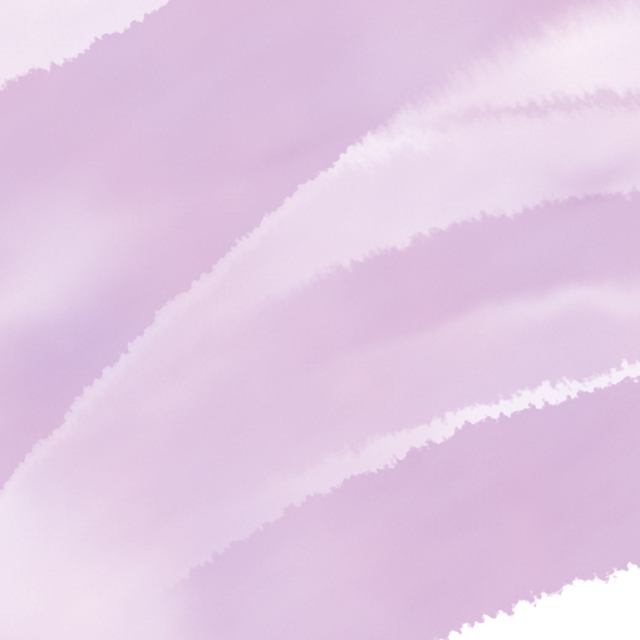
Reproduce this background procedurally as a Shadertoy shader.

```glsl
vec2 hashDir(vec2 cell) {
    float a = 6.2832 * fract(sin(dot(cell, vec2(127.1, 311.7))) * 43758.55);
    return vec2(cos(a), sin(a));
}

float gradNoise(vec2 p) {
    vec2 i = floor(p), f = p - i;
    vec2 u = f * f * f * (f * (f * 6.0 - 15.0) + 10.0);
    float a = dot(hashDir(i), f);
    float b = dot(hashDir(i + vec2(1, 0)), f - vec2(1, 0));
    float c = dot(hashDir(i + vec2(0, 1)), f - vec2(0, 1));
    float d = dot(hashDir(i + vec2(1, 1)), f - vec2(1, 1));
    return mix(mix(a, b, u.x), mix(c, d, u.x), u.y);
}

float fbm(vec2 p) {
    float sum = 0.0, amp = 0.6;
    for (int i = 0; i < 5; i++) {
        sum += amp * gradNoise(p);
        p = mat2(1.6, 1.2, -1.2, 1.6) * p + 7.3;
        amp *= 0.5;
    }
    return sum;
}

// Soft elliptical stain, tilted along the brush direction
float stain(vec2 p, vec2 center, vec2 size, float tilt) {
    vec2 d = p - center;
    d = vec2(cos(tilt) * d.x + sin(tilt) * d.y, cos(tilt) * d.y - sin(tilt) * d.x) / size;
    return exp(-dot(d, d));
}

float above(float height, float soft) {
    return smoothstep(-soft, soft, height);
}

float ridge(float height, float width) {
    return exp(-height * height / (width * width));
}

// Height of a curved stroke edge starting at a point
float arc(float x, vec2 start, float slope, float bend) {
    float d = x - start.x;
    return start.y + slope * d + bend * d * d;
}

void mainImage(out vec4 fragColor, in vec2 fragCoord) {
    vec2 uv = fragCoord / iResolution.xy;
    vec2 along = vec2(0.85 * uv.x + 0.53 * uv.y, 0.85 * uv.y - 0.53 * uv.x);

    // Ragged offsets: broad wobble plus short bristles
    float wobble = 0.022 * fbm(uv * 17.0);
    float bristle = 0.015 * gradNoise(along * vec2(85.0, 24.0)) + 0.008 * gradNoise(uv * 150.0);
    vec2 p = uv + 0.04 * vec2(fbm(uv * 7.0), fbm(uv * 7.0 + 31.0));
    float x = uv.x;
    float y = uv.y + wobble + bristle;

    // Heights above each stroke edge
    float main = y - arc(x, vec2(0.0, 0.235), 1.2, -0.42);
    float corner = y - arc(x, vec2(0.0, 0.866), 0.4, 0.4);
    float bandTop = y - arc(x, vec2(0.39, 0.51), 0.56, -0.41);
    float bandBase = p.y - arc(p.x, vec2(0.586, 0.466), 0.4, -0.41);
    float lowTop = y - arc(x, vec2(0.286, 0.10), 0.66, -0.32);
    float lowBase = y - arc(x, vec2(0.69, 0.0), 0.5, -0.4);
    float thread = y - arc(x, vec2(0.573, 0.785), 0.235, -0.21);

    // Middle wash: pigment density, 0 pale to 1 deep
    float wash = 0.73;
    wash += 0.10 * stain(p, vec2(0.43, 0.45), vec2(0.17, 0.05), 0.4);
    wash += 0.08 * stain(p, vec2(0.38, 0.32), vec2(0.22, 0.05), 0.35);
    wash -= 0.10 * stain(p, vec2(0.30, 0.40), vec2(0.11, 0.025), 0.4);
    wash -= 0.42 * stain(p, vec2(0.04, 0.07), vec2(0.28, 0.14), -0.2);
    wash -= 0.25 * stain(p, vec2(0.0, 0.21), vec2(0.08, 0.06), 0.5);
    wash = mix(wash, mix(0.64, 0.45, smoothstep(0.25, 0.6, x)),
               above(bandTop, mix(0.035, 0.008, smoothstep(0.3, 0.65, x))));

    // Central band with a pale seam beneath
    float band = above(-bandTop, 0.012) * above(bandBase, 0.018);
    wash = mix(wash, 0.93, band * smoothstep(0.38, 0.63, p.x));
    wash -= 0.23 * ridge(bandBase + 0.025, 0.023) * smoothstep(0.58, 0.88, x);
    wash += 0.32 * stain(p, vec2(0.93, 0.725), vec2(0.09, 0.03), 0.25);

    // Lower wash and its bright upper rim
    float thickness = mix(0.06, 0.021, smoothstep(0.3, 0.95, x));
    float rim = above(lowTop, 0.004) * above(thickness - lowTop, mix(0.02, 0.006, smoothstep(0.35, 0.75, x)));
    wash = mix(wash, mix(0.62, 0.14, smoothstep(0.4, 0.85, x)), rim * smoothstep(0.25, 0.5, x));
    float low = 0.93 + 0.07 * stain(p, vec2(0.82, 0.23), vec2(0.2, 0.12), 0.3);
    low -= 0.17 * stain(p, vec2(0.46, 0.06), vec2(0.13, 0.10), 0.5);
    wash = mix(wash, low, above(-lowTop, 0.005) * smoothstep(0.26, 0.37, p.x + 0.25 * p.y));
    wash = mix(wash, -0.18, above(-lowBase, 0.005) * smoothstep(0.64, 0.72, x));

    // Upper wash, opening to pale paper at the right
    float upper = 0.92;
    upper -= 0.32 * stain(p, vec2(0.09, 0.63), vec2(0.14, 0.06), 0.4);
    upper -= 0.34 * stain(p, vec2(0.02, 0.52), vec2(0.16, 0.05), 0.4);
    upper += 0.13 * stain(p, vec2(0.12, 0.43), vec2(0.12, 0.05), 0.8);
    upper += 0.08 * stain(p, vec2(0.40, 0.745), vec2(0.18, 0.025), 0.3);
    upper -= 0.15 * stain(p, vec2(0.66, 0.93), vec2(0.14, 0.09), 0.6);
    upper = mix(upper, 0.27, above(corner, 0.005));
    float paper = smoothstep(0.54, 0.66, x) * above(thread, 0.012);
    wash = mix(wash, 0.42 - 0.24 * stain(p, vec2(0.93, 0.92), vec2(0.14, 0.09), 0.2), paper);
    wash = mix(wash, upper, above(main, mix(0.004, 0.05, smoothstep(0.5, 0.85, x))));

    // Fine thread and the light lip below it
    wash += 0.32 * ridge(thread, 0.013) * smoothstep(0.6, 0.85, x);
    float lip = y - arc(x, vec2(0.5, 0.737), 0.38, -0.7);
    wash -= 0.24 * ridge(lip, 0.016) * smoothstep(0.46, 0.53, x) * smoothstep(0.76, 0.62, x) * above(-main, 0.006);
    wash -= 0.12 * ridge(main + 0.018, 0.015) * above(-main, 0.005) * smoothstep(0.55, 0.4, x);

    // Brushed mottling and paper grain
    wash += 0.11 * fbm(along * vec2(5.0, 15.0)) + 0.07 * fbm(uv * 9.0 + 4.0);
    wash += 0.05 * gradNoise(uv * 190.0);
    vec3 color = mix(vec3(0.985, 0.965, 0.985), vec3(0.855, 0.73, 0.86), wash);
    float cool = fbm(uv * 4.0 + 17.0) + 0.8 * stain(p, vec2(0.1, 0.45), vec2(0.14, 0.08), 0.8);
    color += vec3(-0.022, 0.0, 0.012) * cool;
    fragColor = vec4(clamp(color, 0.0, 1.0), 1.0);
}
```
